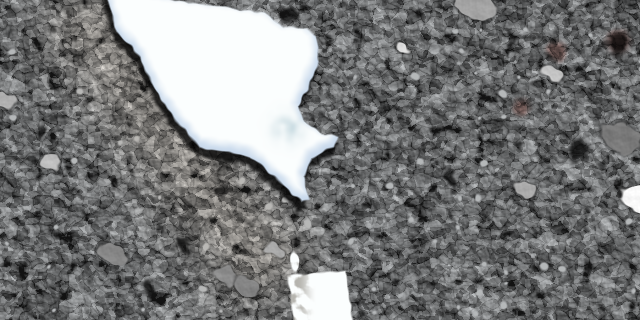
This texture is drawn by a WebGL 2 fragment shader. Its source:

```glsl
#version 300 es
precision highp float;
// Crumbly grey soil around a bright ragged opening, with stones and pits.
// Soil is warped cell grains plus gradient-noise relief; the opening is a
// polygon distance with a roughened edge and a shadow below.
uniform vec2 u_resolution;
out vec4 fragColor;

const vec3 SOIL_TINT = vec3(.985, 1, 1.01);
const vec3 WARM_TINT = vec3(1.02, 1, .97);
const vec3 WHITE = vec3(.985, .995, .995);
const vec3 RIM_BLUE = vec3(.66, .76, .88);
const vec3 RUST_TINT = vec3(.85, .67, .64);
const vec3 MOTTLE = vec3(.62, .61, .58);
const float SOIL_TONE = .435;
const float RELIEF = .42;
const float ROUGHNESS = .008;
const vec2 LIGHT_STEP = vec2(.003, .006);
const vec2 SHADOW_SHIFT = vec2(-.007, -.023);
const vec2 HAZE = vec2(.9, .6);

// Outline of the opening, in canvas heights
const vec2 OPENING[22] = vec2[22](
  vec2(.328, 1.03), vec2(.365, .901), vec2(.438, .823), vec2(.488, .714),
  vec2(.552, .622), vec2(.625, .538), vec2(.781, .512), vec2(.943, .37),
  vec2(.964, .375), vec2(.948, .448), vec2(.974, .505), vec2(1.042, .542),
  vec2(1.057, .573), vec2(1.003, .583), vec2(.953, .62), vec2(.932, .667),
  vec2(.969, .74), vec2(.997, .805), vec2(.99, .883), vec2(.958, .911),
  vec2(.885, .917), vec2(.824, .96));
// Stones: centre, radius, tone
const vec4 STONES[12] = vec4[12](
  vec4(1.484, .985, .053, .64), vec4(.705, .137, .033, .54),
  vec4(.772, .105, .034, .52), vec4(.859, .219, .022, .66),
  vec4(1.64, .406, .028, .66), vec4(1.727, .771, .025, .76),
  vec4(1.258, .849, .016, .88), vec4(.156, .492, .023, .74),
  vec4(.013, .688, .028, .7), vec4(1.94, .57, .052, .48),
  vec4(.352, .206, .036, .53), vec4(2, .375, .05, .97));
// Pits and rust stains: centre, radius
const vec3 PITS[8] = vec3[8](
  vec3(1.81, .53, .052), vec3(1.932, .86, .05), vec3(.573, .224, .032),
  vec3(.469, .094, .036), vec3(1.406, .448, .03), vec3(.125, .591, .024),
  vec3(.69, .4, .028), vec3(.9, .955, .04));
const vec3 RUST[3] = vec3[3](
  vec3(1.932, .87, .055), vec3(1.74, .84, .045), vec3(1.63, .665, .04));

vec2 hash2(vec2 p) {
  vec3 q = fract(p.xyx * vec3(.1031, .103, .0973));
  q += dot(q, q.yzx + 33.33);
  return fract((q.xx + q.yz) * q.zy);
}

float corner(vec2 cell, vec2 offset) {
  float a = 6.2832 * hash2(cell + 71.).x;
  return dot(vec2(cos(a), sin(a)), offset);
}

float gradientNoise(vec2 p) {
  vec2 i = floor(p), f = p - i, e = vec2(1, 0);
  vec2 u = f * f * f * (f * (f * 6. - 15.) + 10.);
  return mix(mix(corner(i, f), corner(i + e, f - e), u.x),
    mix(corner(i + e.yx, f - e.yx), corner(i + 1., f - 1.), u.x), u.y);
}

float soilHeight(vec2 p) {
  float h = 0., amp = 1.;
  for (int i = 0; i < 4; i++, amp *= .52)
    h += amp * gradientNoise(p * 17. / amp + float(i) * 13.);
  return h;
}

// Nearest grain: x = its random tone, y = gap to the next grain
vec2 grains(vec2 p) {
  float near = 9., next = 9., tone = 0.;
  for (int k = 0; k < 9; k++) {
    vec2 c = floor(p) + vec2(k % 3 - 1, k / 3 - 1);
    float d = length(c + hash2(c) - p);
    next = min(next, max(near, d));
    if (d < near) { near = d; tone = hash2(c + 31.).y; }
  }
  return vec2(tone, next - near);
}

float openingDistance(vec2 p) {
  float d = 9., side = 1.;
  for (int i = 0; i < 22; i++) {
    vec2 a = OPENING[i], b = OPENING[(i + 1) % 22], e = b - a, w = p - a;
    d = min(d, length(w - e * clamp(dot(w, e) / dot(e, e), 0., 1.)));
    if ((a.y > p.y) != (b.y > p.y) && w.x < e.x * w.y / e.y) side = -side;
  }
  return side * d;
}

// One inside an edge, fading to zero outside
float cover(float d, float soft) { return 1. - smoothstep(-soft, soft, d); }

void main() {
  vec2 p = gl_FragCoord.xy / u_resolution * vec2(2, 1);
  float soft = max(1.2 / u_resolution.y, .004);
  vec2 wobble = vec2(gradientNoise(p * 30.), gradientNoise(p * 30. + 19.));
  vec2 q = p + wobble * ROUGHNESS;

  // Soil: grains, relief, crevices and a paler warm slope
  vec2 coarse = grains((p + wobble * .016) * vec2(26, 34));
  vec2 fine = grains((p + wobble * .01) * vec2(58, 72));
  float relief = soilHeight(p) - soilHeight(p + LIGHT_STEP);
  vec2 axis = vec2(.5, -.7), w = p - vec2(.3, .9);
  w -= axis * clamp(dot(w, axis) / dot(axis, axis), 0., 1.);
  float warm = exp(-dot(w, w) * 35.);
  float tone = SOIL_TONE + .19 * (coarse.x - .5) + .24 * (fine.x - .5);
  tone += RELIEF * relief + .1 * gradientNoise(p * 8.) + .07 * warm;
  tone -= .1 * (1. - smoothstep(0., .22, coarse.y));
  tone -= .24 * smoothstep(.22, .5, gradientNoise(p * 21. + 5.));
  for (int i = 0; i < 8; i++)
    tone *= 1. - .72 * cover(length(q + wobble * .02 - PITS[i].xy) / PITS[i].z - .65, .35);

  // Small scattered chips
  vec2 cell = floor(p * 15.), h = hash2(cell + 8.), k = hash2(cell + 47.);
  float chip = length(q - (cell + .25 + .5 * h) / 15.) - mix(.005, .012, k.y);
  tone = mix(tone, .72, step(k.x, .16) * cover(chip, soft));
  vec3 color = max(tone, .07) * mix(SOIL_TINT, WARM_TINT, warm);
  for (int i = 0; i < 3; i++)
    color *= mix(vec3(1), RUST_TINT, cover(length(q - RUST[i].xy) / RUST[i].z - .65, .35));

  // Larger stones, tilted and flattened, with dark outlines
  for (int i = 0; i < 12; i++) {
    vec2 v = mat2(.91, .41, -.41, .91) * (q + wobble * .01 - STONES[i].xy);
    float d = length(v * vec2(.8, 1.25)) - STONES[i].z;
    color *= 1. - .3 * (1. - smoothstep(0., .012, abs(d)));
    color = mix(color, vec3(STONES[i].w + .12 * relief), cover(d, soft));
  }

  // Shadow, then the opening with a blue lower rim and a faint haze
  color *= 1. - .78 * cover(openingDistance(q - SHADOW_SHIFT) - .003, .009);
  float rim = smoothstep(-.03, .012, openingDistance(q + vec2(.004, -.016)));
  vec3 inside = mix(WHITE, RIM_BLUE, .6 * rim);
  inside -= vec3(.16, .11, .09) * exp(-dot(p - HAZE, p - HAZE) * 500.) * (.8 + wobble.x);
  color = mix(color, inside, cover(openingDistance(q), soft));

  // Lower shard with a mottled left side and a frayed spur
  float shard = max(abs(q.x - 1.01 + .14 * q.y) - .092, q.y - .137 - .1 * (q.x - .89));
  shard = min(shard, length((q - vec2(.92, .18)) * vec2(1.5, .6)) - .02);
  float mottle = cover(p.x - .96, .03) * smoothstep(-.15, .3, wobble.y + .6 * relief);
  color = mix(color, mix(WHITE, MOTTLE, .75 * mottle), cover(shard, soft));
  fragColor = vec4(clamp(color, 0., 1.), 1);
}
```
